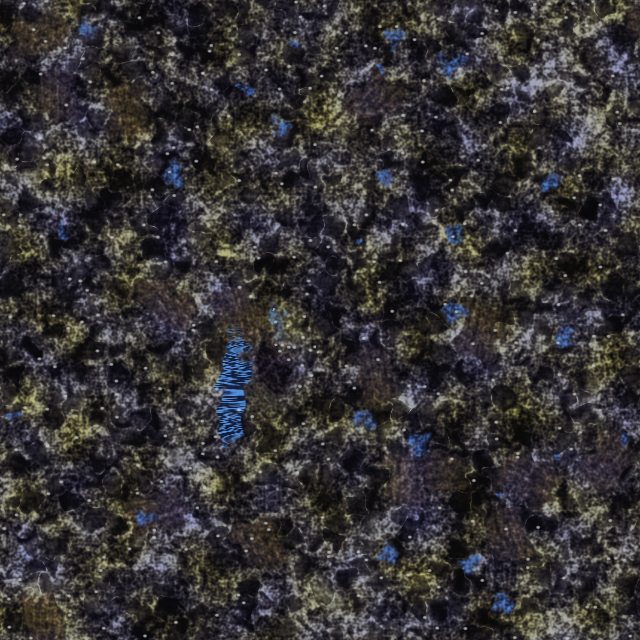
Reproduce this texture procedurally as a Shadertoy shader.

```glsl
// Polished dark granite: black grains in a mottled grey-olive groundmass, with
// brownish feldspar plates, tiny glints, blue flecks and one iridescent crystal.
// Layered gradient noise sets a tone, which a share-weighted ramp turns to colour.

#define GRAIN_SCALE 30.0
#define PLATE_SCALE 9.0
#define FLECK_SCALE 12.0
#define GLINT_SCALE 90.0
#define GRAIN_DEPTH 1.15
#define TONE_BIAS 0.24
#define HUE_SWING 0.75
#define BLUE_DULL vec3(0.20, 0.26, 0.47)
#define BLUE_BRIGHT vec3(0.33, 0.58, 0.90)
#define GLINT_COLOR vec3(0.78, 0.79, 0.78)

vec2 hash2(vec2 p) {
    vec3 q = fract(p.xyx * vec3(0.1031, 0.1030, 0.0973));
    q += dot(q, q.yzx + 33.33);
    return fract((q.xx + q.yz) * q.zy);
}

vec2 rotate(vec2 p, float a) {
    float c = cos(a), s = sin(a);
    return vec2(c * p.x + s * p.y, c * p.y - s * p.x);
}

float cornerSlope(vec2 cell, vec2 offset) {
    float a = 6.2832 * hash2(cell).x;
    return dot(vec2(cos(a), sin(a)), offset);
}

// Gradient noise, scaled to about unit standard deviation
float noise(vec2 p) {
    vec2 i = floor(p), f = p - i;
    vec2 w = f * f * f * (f * (f * 6.0 - 15.0) + 10.0);
    vec2 e = vec2(1.0, 0.0);
    float low = mix(cornerSlope(i, f), cornerSlope(i + e, f - e), w.x);
    float high = mix(cornerSlope(i + e.yx, f - e.yx), cornerSlope(i + 1.0, f - 1.0), w.x);
    return 4.6 * mix(low, high, w.y);
}

// Nearest jittered point: offset to it, its random id, gap to the second nearest
vec4 scatter(vec2 p) {
    vec2 base = floor(p);
    vec4 nearest = vec4(9.0);
    float first = 9.0, second = 9.0;
    for (int y = -1; y <= 1; y++)
    for (int x = -1; x <= 1; x++) {
        vec2 cell = base + vec2(x, y);
        vec2 offset = p - cell - 0.15 - 0.7 * hash2(cell + 17.0);
        float d = length(offset);
        if (d < first) {
            second = first;
            first = d;
            nearest.xyz = vec3(offset, hash2(cell + 71.0).y);
        } else second = min(second, d);
    }
    nearest.w = second - first;
    return nearest;
}

float ellipse(vec2 p, vec2 center, vec2 radius, float angle, float soft) {
    float d = length(rotate(p - center, angle) / radius);
    return 1.0 - smoothstep(1.0 - soft, 1.0 + soft, d);
}

// Tone rank 0..1 to colour, stops placed by area share
vec3 stoneRamp(float rank) {
    vec3 tones[7] = vec3[7](vec3(0.03, 0.03, 0.04), vec3(0.10, 0.09, 0.11),
        vec3(0.17, 0.16, 0.175), vec3(0.24, 0.22, 0.21), vec3(0.34, 0.33, 0.31),
        vec3(0.51, 0.51, 0.49), vec3(0.68, 0.68, 0.65));
    float stops[7] = float[7](0.0, 0.17, 0.45, 0.68, 0.86, 0.965, 1.0);
    vec3 col = tones[0];
    for (int i = 1; i < 7; i++)
        col = mix(col, tones[i], clamp((rank - stops[i - 1]) / (stops[i] - stops[i - 1]), 0.0, 1.0));
    return col;
}

void mainImage(out vec4 fragColor, in vec2 fragCoord) {
    vec2 uv = fragCoord / iResolution.y;
    vec2 warp = vec2(noise(uv * 42.0), noise(uv * 42.0 + 50.0));
    vec2 p = uv + 0.0045 * warp;
    float fine = 0.45 * noise(uv * 105.0 + 9.0) + 0.36 * noise(uv * 210.0);
    float hue = noise(uv * 13.0 + 31.0);

    // Mottled groundmass with rounded black grains
    vec4 grain = scatter(p * GRAIN_SCALE);
    float radius = 0.35 + 0.55 * grain.z;
    float black = (1.0 - smoothstep(radius - 0.2, radius + 0.08, length(grain.xy)))
        * step(grain.z, 0.55) * smoothstep(0.0, 0.15, grain.w);
    float tone = TONE_BIAS + 0.28 * noise(uv * 5.0) + 0.5 * noise(p * 20.0 + 3.0)
        + 0.45 * noise(p * 47.0 + 7.0) + fine * mix(1.1, 0.5, black) - GRAIN_DEPTH * black;
    tone += 0.09 * noise(uv * vec2(7.0, 190.0));

    // Angular feldspar plates with faint cleavage lines
    vec4 plate = scatter(p * PLATE_SCALE + 4.0);
    float turn = 40.0 * plate.z;
    vec2 box = abs(rotate(plate.xy, turn)) - vec2(0.40, 0.28);
    float feldspar = (1.0 - smoothstep(-0.06, 0.04, max(box.x, box.y)))
        * smoothstep(0.0, 0.1, plate.w) * step(0.78, plate.z);
    float cleavage = noise(rotate(uv, turn) * vec2(24.0, 150.0));
    float plateTone = 0.15 + 0.25 * cleavage + 0.55 * fine + 2.0 * (plate.z - 0.89);
    tone = mix(tone, plateTone, 0.8 * feldspar);

    // Large crystal: pale body around a dark brown pocket
    float body = ellipse(p, vec2(0.425, 0.435), vec2(0.057, 0.098), -0.12, 0.12);
    float pale = ellipse(p, vec2(0.455, 0.475), vec2(0.032, 0.052), 0.45, 0.2);
    float pocket = ellipse(p, vec2(0.428, 0.435), vec2(0.030, 0.042), 0.2, 0.25);
    tone = mix(tone, 0.45 + 0.85 * fine, 0.8 * body);
    tone += 0.45 * pale - 1.5 * pocket * (1.0 - 0.7 * pale);

    // Colour, drifting between olive and cool grey
    vec3 col = stoneRamp(1.0 / (1.0 + exp(-1.7 * tone)));
    col *= 1.0 + HUE_SWING * 0.2 * hue * vec3(0.25, 0.2, -0.8);
    col *= mix(vec3(1.0), vec3(1.07, 0.98, 0.95), max(feldspar, pocket));

    // Scattered blue flecks and the dull blue corner of the crystal
    vec4 fleck = scatter(p * FLECK_SCALE + 20.0);
    float size = 0.07 + 0.9 * max(fleck.z - 0.86, 0.0);
    float blue = (1.0 - smoothstep(size * 0.5, size * 1.4, length(fleck.xy))) * step(0.86, fleck.z);
    blue = max(blue, 0.7 * ellipse(p, vec2(0.43, 0.50), vec2(0.013, 0.027), 0.4, 0.4));
    vec3 fleckColor = mix(BLUE_DULL, BLUE_BRIGHT, clamp(0.25 + 0.35 * fine, 0.0, 0.8));
    col = mix(col, fleckColor, blue * clamp(0.75 + 0.3 * fine, 0.0, 1.0));

    // Striped iridescent blade on the crystal's left side
    float blade = ellipse(p, vec2(0.363, 0.393), vec2(0.021, 0.088), -0.05, 0.15);
    float bend = 0.65 + 0.5 * sin(uv.y * 45.0);
    float stripes = noise(rotate(uv, bend) * vec2(26.0, 150.0));
    float sheen = smoothstep(-1.1, 1.5, stripes + 0.3 * fine);
    vec3 bladeColor = mix(vec3(0.07, 0.11, 0.22), BLUE_BRIGHT, sheen);
    col = mix(col, bladeColor, 0.92 * blade);

    // Tiny glints, denser on the pale crystal
    vec4 glint = scatter(uv * GLINT_SCALE);
    float spark = 1.0 - smoothstep(0.08, 0.32, length(glint.xy * vec2(0.8, 1.0)));
    spark *= step(mix(0.967, 0.75, pale), glint.z);
    col = mix(col, GLINT_COLOR, 0.75 * spark);

    fragColor = vec4(clamp(col, 0.0, 1.0), 1.0);
}
```
